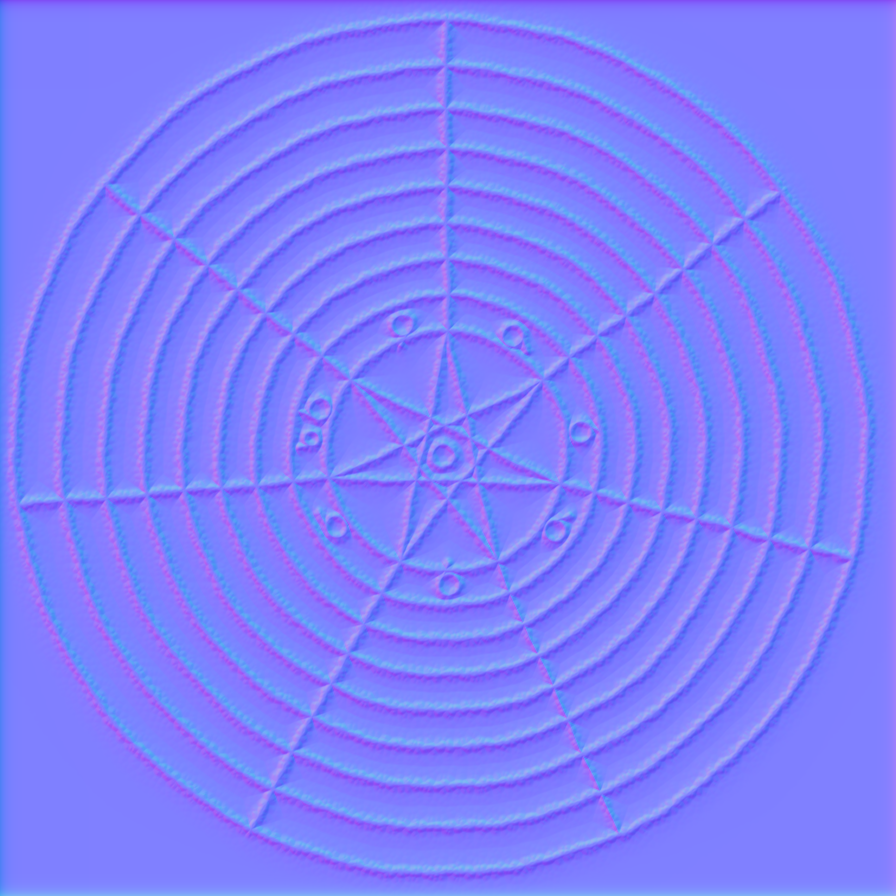
A WebGL 1 fragment shader for this texture map:

```glsl
precision highp float;
// Normal map of a hand-carved seven-pointed star inside spoked concentric rings.
uniform vec2 u_resolution;

const vec2 STAR_HUB = vec2(0.4987, 0.4961);
const vec2 WHEEL_HUB = vec2(0.4922, 0.5013);
const float STAR_RADIUS = 0.1328;
const float WHEEL_RADIUS = 0.4765;
const float SIGIL_RADIUS = 0.150;

vec2 hash2(vec2 cell) {
  vec2 q = vec2(dot(cell, vec2(127.1, 311.7)), dot(cell, vec2(269.5, 183.3)));
  return fract(sin(q) * 4375.85);
}

// Cellular noise: distance to the nearest scattered point
float cellular(vec2 p) {
  vec2 base = floor(p);
  float nearest = 2.0;
  for (int y = -1; y <= 1; y++) {
    for (int x = -1; x <= 1; x++) {
      vec2 cell = base + vec2(float(x), float(y));
      nearest = min(nearest, length(cell + hash2(cell) - p));
    }
  }
  return nearest;
}

// Layered sines give the strokes an unsteady hand
vec2 handWobble(vec2 p) {
  return 0.0011 * sin(p.yx * 43.0 + vec2(0.6, 2.1))
       + 0.0005 * sin(p.yx * 131.0 + p * 57.0);
}

float segment(vec2 p, vec2 a, vec2 b) {
  vec2 ab = b - a;
  return length(p - a - ab * clamp(dot(p - a, ab) / dot(ab, ab), 0.0, 1.0));
}

float ring(vec2 p, vec2 center, float radius) {
  return abs(length(p - center) - radius);
}

vec2 polar(vec2 center, float radius, float degrees) {
  float a = radians(degrees);
  return center + radius * vec2(cos(a), sin(a));
}

// Angular drift in degrees: spoke end, star tip, sigil
vec3 drift(float i) {
  if (i < 0.5) return vec3(-0.6, -0.6, 19.0);
  if (i < 1.5) return vec3(-1.6, -2.1, 21.4);
  if (i < 2.5) return vec3(-2.5, -3.1, 20.9);
  if (i < 3.5) return vec3(-1.1, -1.4, 27.8);
  if (i < 4.5) return vec3(-0.8, 2.4, 26.7);
  if (i < 5.5) return vec3(-5.0, 0.3, 21.6);
  return vec3(0.6, 1.8, 20.6);
}

float armAngle(float i) {
  return 90.0 - i * 360.0 / 7.0;
}

vec2 starTip(float i) {
  return polar(STAR_HUB, STAR_RADIUS, armAngle(i) + drift(i).y);
}

// Small loop with a curved-off tail
float sigil(vec2 p, vec2 center, float size, float turn) {
  vec2 start = polar(center, size, turn);
  vec2 end = polar(center, size * 2.0, turn - 35.0);
  return min(ring(p, center, size), segment(p, start, end));
}

// Distance to the nearest carved stroke
float strokes(vec2 p) {
  float d = 1.0;
  for (int k = 0; k < 9; k++) {
    float i = float(k);
    float radius = 0.1341 + 0.03906 * i + 0.00000716 * i * i * i * i;
    d = min(d, ring(p, mix(STAR_HUB, WHEEL_HUB, i / 8.0), radius));
  }
  for (int k = 0; k < 7; k++) {
    float i = float(k);
    vec3 lean = drift(i);
    vec2 tip = starTip(i);
    vec2 rim = polar(WHEEL_HUB, WHEEL_RADIUS, armAngle(i) + lean.x);
    float faint = k == 3 ? 0.002 : 0.0;
    d = min(d, segment(p, tip, rim) + faint);
    d = min(d, segment(p, tip, starTip(mod(i + 3.0, 7.0))) + 0.0007);
    vec2 mark = polar(STAR_HUB, SIGIL_RADIUS, armAngle(i) + lean.z);
    d = min(d, sigil(p, mark, 0.0115, -60.0 + 47.0 * i) + 0.0012);
  }
  d = min(d, sigil(p, vec2(0.347, 0.509), 0.008, 250.0) + 0.0012);
  return min(d, ring(p, vec2(0.495, 0.490), 0.0125) + 0.001);
}

// Narrow stroke profile over a broad soft shoulder
float relief(vec2 p) {
  float chips = 0.0024 * (cellular(p * 140.0) - 0.5);
  float d = strokes(p + handWobble(p)) + chips;
  return 0.0023 * exp(-d * d / 0.000032) + 0.0013 * exp(-d * d / 0.00030);
}

void main() {
  vec2 uv = gl_FragCoord.xy / u_resolution;
  vec2 e = vec2(0.0012, 0.0);
  vec2 slope = vec2(relief(uv + e.xy) - relief(uv - e.xy),
                    relief(uv - e.yx) - relief(uv + e.yx)) / (2.0 * e.x);

  // Bevel along the canvas border
  vec2 low = exp(-uv / 0.006);
  vec2 high = exp((uv - 1.0) / 0.006);
  slope += 0.45 * vec2(0.6 * high.x - low.x, low.y - high.y);

  vec3 normal = normalize(vec3(slope, 1.0));
  gl_FragColor = vec4(0.5 + 0.5 * normal, 1.0);
}
```
